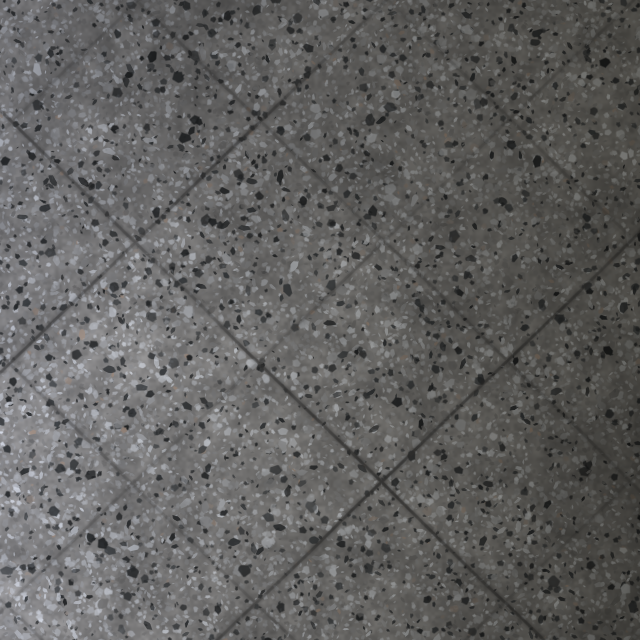
A three.js fragment shader for this texture:

```glsl
// Worn grey terrazzo floor: square tiles laid on the diagonal, about 0.27 of the canvas a side.
// Layers of blunt stone chips are scattered on jittered grids over mottled cement,
// then cut by dark joints of uneven strength and shaded by light falling from the left.
#define JOINT_ORIGIN vec2(0.404, 0.434)
#define STEP_DOWN vec2(0.1925, -0.1875)
#define STEP_UP vec2(0.1965, 0.1895)
#define TILE_SIDE 0.271
#define JOINT_WIDTH 0.0038
#define JOINT_DEPTH 0.88
#define EDGE_SOFTNESS 0.0018
#define CEMENT vec3(0.405, 0.400, 0.395)
#define PALE_STONE vec3(0.620, 0.630, 0.645)
#define DARK_STONE vec3(0.125, 0.132, 0.137)
#define WARM_STONE vec3(0.490, 0.430, 0.385)

varying vec2 vUv;

float hash(vec2 p) {
  vec3 q = fract(vec3(p.xyx) * 0.1031);
  q += dot(q, q.yzx + 33.33);
  return fract((q.x + q.y) * q.z);
}

float noise(vec2 p) {
  vec2 i = floor(p), f = fract(p);
  f = f * f * (3.0 - 2.0 * f);
  return mix(mix(hash(i), hash(i + vec2(1.0, 0.0)), f.x),
             mix(hash(i + vec2(0.0, 1.0)), hash(i + vec2(1.0, 1.0)), f.x), f.y);
}

// Signed distance to an irregular, stretched five-sided chip with blunt corners
float chipDistance(vec2 q, float radius, vec2 id) {
  float turn = 6.2832 * hash(id + 11.3);
  float c = cos(turn), s = sin(turn);
  q = vec2(c * q.x + s * q.y, c * q.y - s * q.x);
  q.y /= mix(0.42, 1.0, hash(id + 23.7));
  float d = length(q) - radius * 1.15;
  for (int i = 0; i < 5; i++) {
    float k = float(i);
    float h = hash(id + k * 7.1 + 3.0);
    float angle = 1.2566 * (k + 0.5 * h);
    d = max(d, dot(q, vec2(cos(angle), sin(angle))) - radius * (0.75 + 0.4 * h));
  }
  return d;
}

// One layer of chips: grid count, share of filled cells, share of dark stones
vec3 scatterChips(vec3 color, vec2 p, float count, float share, float darkShare) {
  vec2 g = p * count, cell = floor(g);
  for (int y = -1; y <= 1; y++) {
    for (int x = -1; x <= 1; x++) {
      vec2 id = cell + vec2(float(x), float(y));
      vec2 seed = id + count * 1.7 + 50.0;
      // Chips gather in loose clusters
      float cluster = 0.6 + 0.8 * noise(id / count * 24.0 + count);
      if (hash(seed) > share * cluster) continue;
      vec2 center = id + vec2(hash(seed + 5.1), hash(seed + 9.4));
      float radius = mix(0.20, 0.50, hash(seed + 14.2));
      float d = chipDistance(g - center, radius, seed);
      float soft = EDGE_SOFTNESS * count;
      float cover = 1.0 - smoothstep(-soft, soft, d);

      float kind = hash(seed + 31.9), tone = hash(seed + 42.6);
      vec3 stone = mix(CEMENT * 0.84, PALE_STONE, tone);
      if (kind > 0.98) stone = mix(CEMENT, WARM_STONE, 0.3 + 0.7 * tone);
      if (kind < darkShare) stone = DARK_STONE * (0.75 + 0.7 * tone);
      color = mix(color, stone, cover * mix(0.6, 0.95, hash(seed + 53.8)));
    }
  }
  return color;
}

// Joint profile: a soft dirty band with a narrow dark core
float jointLine(float d) {
  float band = 1.0 - smoothstep(0.0, JOINT_WIDTH * 2.2, d);
  float core = 1.0 - smoothstep(JOINT_WIDTH * 0.2, JOINT_WIDTH, d);
  return 0.5 * band + 0.5 * core;
}

void main() {
  vec2 p = vUv;

  // Tile coordinates, bent slightly so the joints are not ruler straight
  vec2 q = p - JOINT_ORIGIN + 0.003 * (vec2(noise(p * 9.0), noise(p * 9.0 + 40.0)) - 0.5);
  float area = STEP_DOWN.x * STEP_UP.y - STEP_DOWN.y * STEP_UP.x;
  vec2 tile = vec2(q.x * STEP_UP.y - q.y * STEP_UP.x,
                   STEP_DOWN.x * q.y - STEP_DOWN.y * q.x) / area;
  vec2 line = floor(tile + 0.5);
  vec2 distanceToJoint = abs(tile - line) * TILE_SIDE;

  // Mottled cement with three sizes of chips
  float mottle = 0.5 * noise(p * 170.0) + 0.5 * noise(p * 75.0 + 17.0) - 0.5;
  vec3 color = CEMENT * (1.0 + 0.28 * mottle);
  color = scatterChips(color, p, 116.0, 0.82, 0.12);
  color = scatterChips(color, p + 0.31, 76.0, 0.52, 0.23);
  color = scatterChips(color, p + 0.73, 54.0, 0.22, 0.46);

  // Small shade difference from tile to tile, and stains of two sizes
  color *= 0.98 + 0.04 * hash(floor(tile) + 60.0);
  color *= 0.86 + 0.14 * noise(p * 15.0 + 3.0) + 0.14 * noise(p * 36.0 + 21.0);

  // Joints alternate between strong and faint, and fade in worn patches
  float upStrength = mix(0.44, 0.95, mod(abs(line.x), 2.0));
  float downStrength = max(0.40, 1.0 - 0.45 * abs(line.y));
  float wear = mix(0.45, 1.1, noise(p * 7.0 + 4.0)) * mix(0.75, 1.1, noise(p * 60.0));
  float joint = max(jointLine(distanceToJoint.x) * upStrength,
                    jointLine(distanceToJoint.y) * downStrength);
  color = mix(color, CEMENT * 0.45, clamp(joint * wear * JOINT_DEPTH, 0.0, 0.85));

  // Cool light from the left, brightest below the middle, dim and warmer to the right
  float light = 1.37 - 0.71 * p.x - 0.55 * max(p.y - 0.4, 0.0) * (1.0 - p.x);
  light -= 0.30 * max(0.35 - p.y, 0.0) * (1.0 - 0.5 * p.x);
  light *= 0.92 + 0.16 * noise(p * 4.0 + 8.0);
  vec3 tint = mix(vec3(0.99, 1.0, 1.035), vec3(1.01, 1.0, 0.95), p.x);
  gl_FragColor = vec4(color * light * tint, 1.0);
}
```
